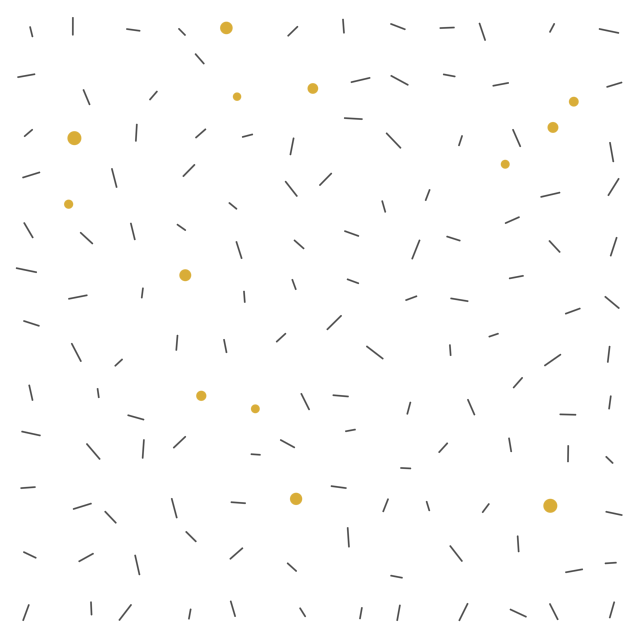
This pattern is drawn by a Shadertoy shader. Its source:

```glsl
const vec3 PAPER = vec3(1.0);
const vec3 GOLD = vec3(0.85, 0.68, 0.22);
const vec3 CHARCOAL = vec3(0.29);

const float CELLS = 12.0;       // pieces per row and column
const float MARGIN = 0.045;     // distance of the outer pieces from the border
const float DOT_SHARE = 0.2;    // part of the pieces that are dots
const float DASH_HALF_WIDTH = 0.0013;

float hash(vec2 cell, float seed) {
    vec3 p = fract(vec3(cell.xyx + seed * 7.31) * vec3(0.1031, 0.1030, 0.0973));
    p += dot(p, p.yzx + 33.33);
    return fract((p.x + p.y) * p.z);
}

float sdDisc(vec2 p, float radius) {
    return length(p) - radius;
}

// Rounded dash centred on the origin
float sdDash(vec2 p, float angle, float halfLength, float halfWidth) {
    vec2 dir = vec2(cos(angle), sin(angle));
    float along = clamp(dot(p, dir), -halfLength, halfLength);
    return length(p - dir * along) - halfWidth;
}

float coverage(float dist, float pixel) {
    return smoothstep(0.75, -0.75, dist / pixel);
}

// Jittered, row-staggered position; the outer ring stays lined up
vec2 pieceCenter(vec2 cell, float spacing) {
    vec2 inner = step(0.5, cell) * step(cell, vec2(CELLS - 1.5));
    vec2 jitter = vec2(hash(cell, 1.0), hash(cell, 2.0)) - 0.5;
    vec2 stagger = 0.2 * sin(cell.yx * 2.1 + vec2(0.4, 1.7));
    vec2 shift = mix(0.12 * jitter, 0.54 * jitter + stagger, inner);
    return MARGIN + (cell + shift) * spacing;
}

// Blend one dot or dash over the colour below
vec3 drawPiece(vec3 below, vec2 p, vec2 cell, float pixel) {
    float size = hash(cell, 4.0);
    if (hash(cell, 3.0) < DOT_SHARE) {
        float radius = mix(0.005, 0.011, size);
        return mix(below, GOLD, coverage(sdDisc(p, radius), pixel));
    }
    float angle = 3.14159 * hash(cell, 5.0);
    float halfLength = mix(0.0065, 0.0155, size);
    float dist = sdDash(p, angle, halfLength, DASH_HALF_WIDTH);
    return mix(below, CHARCOAL, coverage(dist, pixel));
}

void mainImage(out vec4 fragColor, in vec2 fragCoord) {
    vec2 uv = fragCoord / iResolution.xy;
    float pixel = 1.0 / min(iResolution.x, iResolution.y);
    float spacing = (1.0 - 2.0 * MARGIN) / (CELLS - 1.0);
    vec2 home = floor((uv - MARGIN) / spacing + 0.5);

    vec3 color = PAPER;
    for (int y = -1; y <= 1; y++) {
        for (int x = -1; x <= 1; x++) {
            vec2 cell = home + vec2(x, y);
            if (cell != clamp(cell, 0.0, CELLS - 1.0)) continue;
            color = drawPiece(color, uv - pieceCenter(cell, spacing), cell, pixel);
        }
    }
    fragColor = vec4(color, 1.0);
}
```
